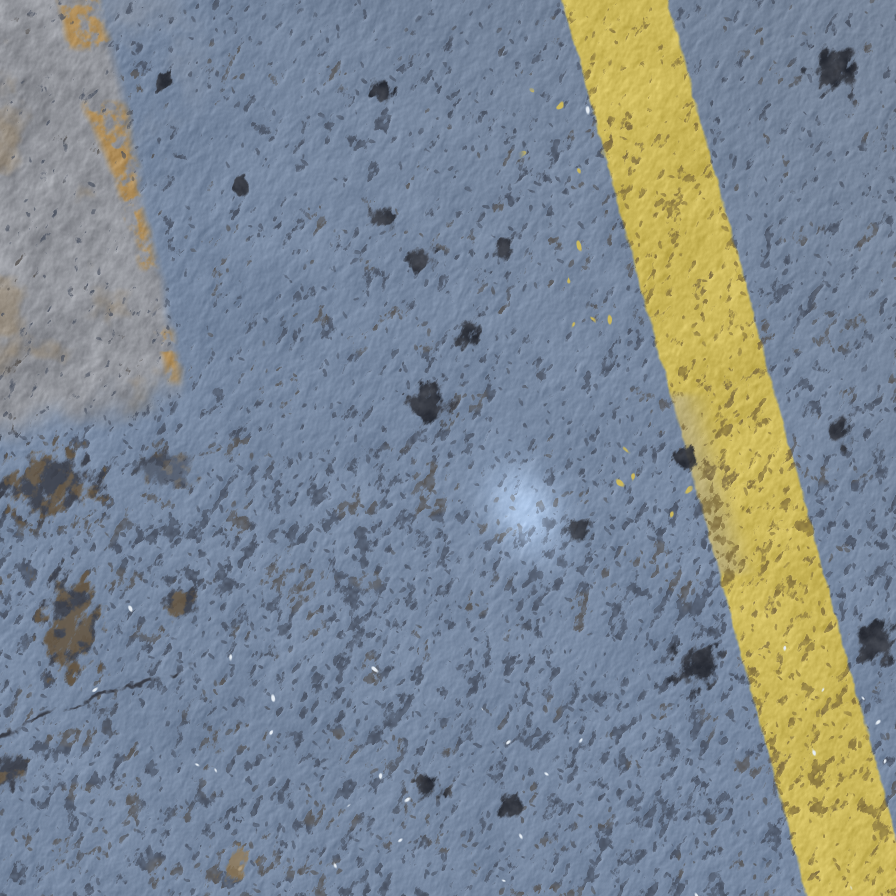
A Shadertoy shader for this texture:

```glsl
#define FLOOR_BLUE vec3(.465, .533, .632)
#define PIT_DARK vec3(.17, .18, .21)
#define RUST_BROWN vec3(.39, .33, .25)
#define STRIPE_YELLOW vec3(.80, .725, .36)
#define PATCH_GREY vec3(.57, .58, .605)
#define OLD_ORANGE vec3(.68, .55, .35)
#define STRIPE_HALF_WIDTH .0585
#define STRIPE_SLOPE .273
#define WEAR .45
#define GLOW_CENTRE vec2(.586, .429)

// Pit centre and radius
const vec3 PITS[16] = vec3[16](
    vec3(.932, .924, .031), vec3(.525, .627, .021), vec3(.478, .548, .028),
    vec3(.472, .711, .018), vec3(.427, .755, .019), vec3(.270, .793, .014),
    vec3(.181, .910, .013), vec3(.938, .518, .021), vec3(.778, .257, .033),
    vec3(.648, .407, .017), vec3(.765, .489, .017), vec3(.561, .721, .017),
    vec3(.425, .899, .016), vec3(.980, .285, .032), vec3(.480, .120, .021),
    vec3(.570, .100, .020));

float hash12(vec2 p) {
    vec3 q = fract(p.xyx * .1031);
    q += dot(q, q.yzx + 33.33);
    return fract((q.x + q.y) * q.z);
}

float noise(vec2 p) {
    vec2 i = floor(p), f = fract(p);
    f = f * f * (3. - 2. * f);
    return mix(mix(hash12(i), hash12(i + vec2(1, 0)), f.x),
               mix(hash12(i + vec2(0, 1)), hash12(i + 1.), f.x), f.y);
}

float fbm(vec2 p) {
    float sum = 0., amp = .53;
    for (int i = 0; i < 4; i++) {
        sum += amp * noise(p);
        p = mat2(1.6, 1.2, -1.2, 1.6) * p + 17.3;
        amp *= .5;
    }
    return sum;
}

// Slanted, torn relief of the paint film
float tornFilm(vec2 p) {
    return fbm(mat2(.87, .5, -.5, .87) * p * vec2(125., 72.) + 40.);
}

// Scattered, randomly turned slivers on a jittered grid
float flecks(vec2 p, float cells, float size, float density, float seed) {
    vec2 g = p * cells, cell = floor(g);
    float soft = cells / iResolution.y * .6 + .06, mask = 0.;
    for (int k = 0; k < 9; k++) {
        vec2 nb = cell + vec2(k % 3 - 1, k / 3 - 1), id = nb + seed + 20.;
        if (hash12(id + 3.7) > density) continue;
        vec2 q = g - nb - vec2(hash12(id), hash12(id + 51.3));
        float a = .5 + 2.4 * hash12(id + 87.1);
        q = mat2(cos(a), -sin(a), sin(a), cos(a)) * q;
        float d = length(q * vec2(1., 2.)) - size * (.35 + .9 * hash12(id + 29.9));
        d += (noise(g * 4.) - .5) * size;
        mask = max(mask, smoothstep(soft, -soft, d));
    }
    return mask;
}

// Ragged blot: a soft falloff cut by noise
float blot(vec2 p, vec2 centre, vec2 radius, float ragged) {
    vec2 q = (p - centre) / radius;
    return smoothstep(.53, .69, exp(-dot(q, q)) * .5 + ragged * .6);
}

float band(float y, float lo, float hi) {
    return smoothstep(lo - .006, lo + .006, y) * smoothstep(hi + .006, hi - .006, y);
}

void mainImage(out vec4 fragColor, in vec2 fragCoord) {
    vec2 p = fragCoord / iResolution.xy;
    float px = 1. / iResolution.y, broad = fbm(p * 5.), cloud = fbm(p * 22. + 9.);
    float ragged = fbm(p * 75. + 31.), grain = noise(p * 230.);
    float film = tornFilm(p), relief = film - tornFilm(p + vec2(.002, -.002));

    // Painted floor
    vec3 col = FLOOR_BLUE + (broad - .5) * .04 + (cloud - .5) * .06;
    col = mix(col, vec3(.46, .505, .57), .5 * smoothstep(.5, 1.2, p.x * .5 + p.y * .6));

    // Scraped pale patch with a remnant of orange edging
    float edge = p.x - .11 - .222 * (1. - p.y) + (cloud - .5) * .016;
    float base = .515 + .27 * p.x - p.y + (cloud - .5) * .06;
    float patchMask = smoothstep(.008, -.008, edge) * smoothstep(.03, -.03, base);
    vec2 smear = (p - vec2(.15, .93)) / vec2(.06, .10);
    col = mix(col, PATCH_GREY, .5 * exp(-dot(smear, smear)) * smoothstep(.3, .65, cloud));
    vec3 scraped = PATCH_GREY + (ragged - .5) * .15 + (cloud - .5) * .12;
    scraped = mix(scraped, OLD_ORANGE * .9, .35 * smoothstep(.55, .75, fbm(p * 18. + 70.)));
    float stripWidth = mix(.016, .042, smoothstep(.72, .9, p.y));
    float strip = smoothstep(-stripWidth - .006, -stripWidth + .006, edge)
        * max(max(band(p.y, .946, 1.1), band(p.y, .7, .885)), band(p.y, .572, .632));
    scraped = mix(scraped, OLD_ORANGE, strip * smoothstep(.3, .55, ragged));
    col = mix(col, scraped, patchMask);

    // Yellow stripe, faded along part of its left edge
    float across = p.x - .6865 - STRIPE_SLOPE * (1. - p.y) + (ragged - .5) * .006;
    float stripe = smoothstep(px + .001, -px - .001, abs(across) - STRIPE_HALF_WIDTH);
    vec3 yellow = STRIPE_YELLOW + (cloud - .5) * .09 + (grain - .5) * .04;
    float faded = smoothstep(-.01, -.055, across) * band(p.y, .36, .56);
    col = mix(col, mix(yellow, vec3(.71, .67, .51), faded * .75), stripe);

    // Small chips and relief in the paint
    float wear = WEAR * (.02 + .5 * smoothstep(.9, .2, p.y) + 1.1 * broad) * (1. - .75 * patchMask);
    float chips = smoothstep(.63, .75, film + .3 * (wear - .35));
    chips = max(chips, .8 * flecks(p, 90., .32, wear * .6, 140.));
    col += relief * .2;
    vec3 chipTint = mix(vec3(.26, .29, .35), vec3(.47, .40, .22), stripe);
    chipTint = mix(chipTint, RUST_BROWN, .5 * smoothstep(.6, .8, noise(p * 34.)));
    col = mix(col, chipTint, chips * (.5 + .4 * grain));

    // Yellow crumbs beside the stripe and white grit lower down
    float beside = band(across, -.15, -.062) * band(p.y, .4, .9);
    col = mix(col, STRIPE_YELLOW, beside * flecks(p, 50., .24, .12, 310.));
    float grit = flecks(p, 48., .15, .03 * smoothstep(.42, .25, p.y), 420.);
    col = mix(col, vec3(.9, .93, .96), grit);

    // Rusty wear in the lower left
    float rust = max(blot(p, vec2(.055, .46), vec2(.07, .045), film),
                     blot(p, vec2(.08, .305), vec2(.045, .07), film));
    rust = max(rust, blot(p, vec2(.202, .326), vec2(.027, .025), film));
    rust = max(rust, blot(p, vec2(.01, .142), vec2(.025, .03), film));
    rust = max(rust, .6 * blot(p, vec2(.19, .475), vec2(.045, .025), film));
    col = mix(col, mix(PIT_DARK * 1.3, RUST_BROWN, smoothstep(.4, .6, ragged)), rust * .85);
    col = mix(col, OLD_ORANGE * .85, .7 * blot(p, vec2(.267, .037), vec2(.02), film));

    // Deep pits
    float pit = 0.;
    for (int i = 0; i < 16; i++) pit = max(pit, blot(p, PITS[i].xy, PITS[i].zz, film));
    col = mix(col, PIT_DARK + .25 * (ragged - .45), pit * .9);

    // Wandering hairline crack
    float crack = p.y - .173 - .64 * p.x + 1.25 * p.x * p.x + (fbm(p * 28.) - .5) * .04;
    float line = smoothstep(.002 + px, .0005, abs(crack)) * smoothstep(.22, .205, p.x);
    col = mix(col, PIT_DARK * 1.3, line * smoothstep(.25, .6, ragged));

    // Soft bluish glow
    vec2 g = mat2(.85, -.53, .53, .85) * (p - GLOW_CENTRE) / vec2(.037, .052);
    col += vec3(.22, .25, .28) * exp(-dot(g, g)) * (.85 + .3 * ragged);
    fragColor = vec4(clamp(col, 0., 1.), 1.);
}
```
